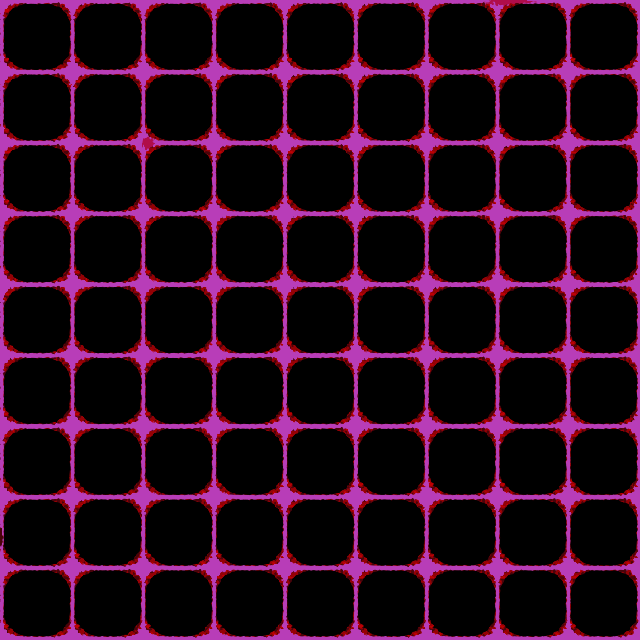
This pattern is drawn by a WebGL 2 fragment shader. Its source:

```glsl
#version 300 es
precision highp float;

uniform vec2 u_resolution;
out vec4 fragColor;

float hash(vec2 p) {
    return fract(sin(dot(p, vec2(127.1, 311.7))) * 43758.5);
}

// Linear interpolation keeps the ragged edges angular
float noise(vec2 p) {
    vec2 i = floor(p), f = fract(p);
    return mix(mix(hash(i), hash(i + vec2(1, 0)), f.x),
               mix(hash(i + vec2(0, 1)), hash(i + vec2(1, 1)), f.x), f.y);
}

float roundBox(vec2 p, vec2 halfSize, float radius) {
    vec2 q = abs(p) - halfSize + radius;
    return length(max(q, 0.0)) + min(max(q.x, q.y), 0.0) - radius;
}

// Mostly the same in every tile, with a slight change between tiles
float tileNoise(vec2 local, vec2 grid, float scale, float seed) {
    return mix(noise(local * scale + seed), noise(grid * scale + seed), 0.22) - 0.5;
}

float fill(float dist, float pixel) {
    return 1.0 - smoothstep(-0.5 * pixel, 0.5 * pixel, dist);
}

void main() {
    vec2 uv = gl_FragCoord.xy / u_resolution;
    vec2 grid = (uv - vec2(0.0026, 0.002)) * 9.035;
    vec2 local = fract(grid) - 0.5;
    float pixel = 9.035 / min(u_resolution.x, u_resolution.y);

    vec3 magenta = vec3(0.72, 0.24, 0.72);
    vec3 crimson = vec3(0.69, 0.05, 0.29);
    vec3 red = vec3(0.58, 0.005, 0.02);
    vec3 darkRed = vec3(0.29, 0.01, 0.04);

    // Ragged rims, rougher towards the corners
    float corner = smoothstep(0.07, 0.16, abs(local.x * local.y));
    float fine = tileNoise(local, grid, 37.0, 11.0);
    float coarse = tileNoise(local, grid, 29.0, 47.0);
    float outer = roundBox(local, vec2(0.474, 0.469), 0.2)
                + fine * mix(0.024, 0.065, corner);
    float inner = roundBox(local, vec2(0.467, 0.462), 0.33)
                + coarse * mix(0.024, 0.06, corner);

    // Crimson smears on two tiles
    vec3 color = magenta;
    for (int i = 0; i < 2; i++) {
        float k = float(i);
        vec2 q = grid - vec2(7.2 - 5.13 * k, 8.99 - 1.99 * k);
        float smear = length(q / mix(vec2(0.3, 0.05), vec2(0.08, 0.09), k)) - 1.0;
        color = mix(color, crimson, fill(smear * 0.06 + fine * 0.06, pixel));
    }

    // Dark nick on the left border
    float nick = length((grid - vec2(-0.02, 1.43)) / vec2(0.035, 0.13)) - 1.0;
    color = mix(color, darkRed, fill(nick * 0.035 + fine * 0.03, pixel));

    // Speckled red rim around a black tile
    float speckle = tileNoise(local, grid, 33.0, 83.0) + 0.12 * corner;
    vec3 rim = mix(darkRed, red, smoothstep(-0.06, 0.1, speckle));
    rim = mix(rim, vec3(0.74, 0.0, 0.01), smoothstep(0.27, 0.36, speckle));
    color = mix(color, rim, fill(outer, pixel));
    color = mix(color, vec3(0), fill(max(inner, outer), pixel));

    fragColor = vec4(color, 1.0);
}
```
